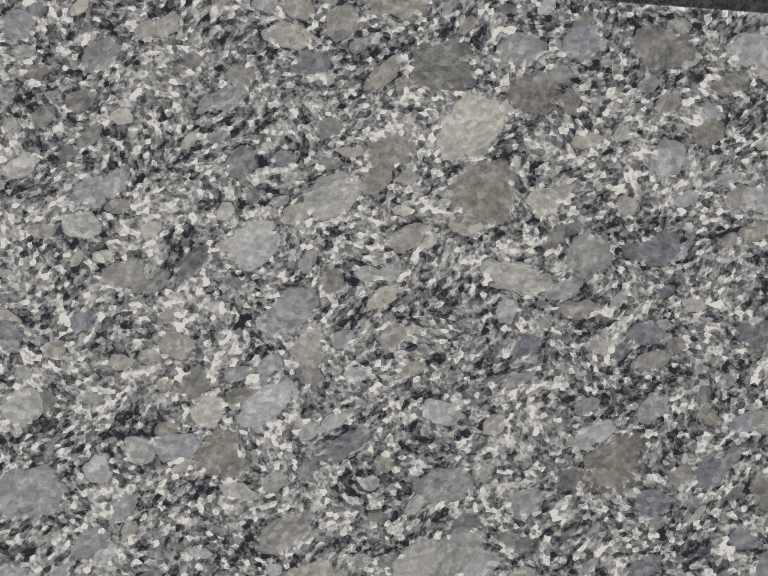
A WebGL 1 fragment shader for this texture:

```glsl
precision highp float;
// Grey granite slab: a salt-and-pepper matrix of soft cellular grains, clumped
// along a tilted grain direction, with larger pale and smoky crystals set in it.
// Grains are blended Voronoi tones; crystals are jittered, ragged ellipses.
uniform vec2 u_resolution;

// Values to tune (lengths are fractions of the canvas height)
const vec3 DARK_GREY = vec3(0.30, 0.30, 0.31);
const vec3 PALE_GREY = vec3(0.70, 0.69, 0.67);
const vec3 SHADOW = vec3(0.17, 0.17, 0.17);
const float GRAIN_TILT = 0.38;
const float MATRIX_TONE = 0.515;
const float FINE_CONTRAST = 0.36;
const float MICA_DEPTH = 0.17;
const float CRYSTAL_TONE = 0.54;
const float CRYSTAL_RANGE = 0.22;
const float LARGE_SPACING = 0.13;
const float SMALL_SPACING = 0.066;

vec2 hash2(vec2 p) {
  vec3 q = fract(p.xyx * vec3(0.1031, 0.1030, 0.0973));
  q += dot(q, q.yzx + 33.33);
  return fract((q.xx + q.yz) * q.zy);
}

mat2 rotation(float a) {
  return mat2(cos(a), -sin(a), sin(a), cos(a));
}

// Cellular noise: random tone per grain, blended across the grain borders
float grains(vec2 p, float sharpness) {
  vec2 cell = floor(p);
  float sum = 0.0;
  float weight = 0.0;
  for (int j = -1; j <= 1; j++) {
    for (int i = -1; i <= 1; i++) {
      vec2 id = cell + vec2(float(i), float(j));
      vec2 offset = id + hash2(id + 71.0) - p;
      float w = exp(-sharpness * dot(offset, offset));
      sum += w * hash2(id + 213.0).x;
      weight += w;
    }
  }
  return sum / weight;
}

// Scattered crystals: x = coverage, y = tone, z = tint, w = dark rim
vec4 crystals(vec2 p, float spacing, float seed, float chance, float ragged) {
  vec2 cell = floor(p / spacing);
  vec4 result = vec4(0.0);
  for (int j = -1; j <= 1; j++) {
    for (int i = -1; i <= 1; i++) {
      vec2 id = cell + vec2(float(i), float(j));
      vec2 place = hash2(id + seed);
      vec2 form = hash2(id + seed + 37.0);
      vec2 look = hash2(id + seed + 91.0);
      float present = step(hash2(id + seed + 153.0).x, chance);
      vec2 local = p - (id + 0.5 + 0.6 * (place - 0.5)) * spacing;
      local = rotation((form.y - 0.5) * 1.1) * local;
      float halfLength = spacing * mix(0.24, 0.50, form.x * form.x);
      local /= halfLength * vec2(1.0, mix(0.45, 0.8, look.y));
      vec2 a = abs(local);
      float facet = max(a.x * 0.9 + a.y * 0.5, a.y);
      float d = mix(length(local), facet, 0.6) + ragged;
      float cover = present * smoothstep(1.09, 0.93, d);
      float rim = present * smoothstep(1.4, 1.05, d);
      if (cover > result.x) result.xyz = vec3(cover, look.x, place.y - 0.5);
      result.w = max(result.w, rim);
    }
  }
  return result;
}

void main() {
  vec2 p = gl_FragCoord.xy / u_resolution.y;
  vec2 warp = 0.006 * sin(p.yx * vec2(31.0, 27.0) + 2.0 * sin(p * 13.0));
  vec2 q = rotation(GRAIN_TILT) * (p + warp) + 5.0;

  // Matrix: four grain sizes, with dark mica gathered in clumps
  float fine = grains(q * vec2(98.0, 118.0), 14.0);
  float tiny = grains(q * 205.0 + 17.0, 12.0);
  float medium = grains(q * vec2(46.0, 62.0) + 31.0, 11.0);
  float clump = grains(q * vec2(15.0, 29.0) + 53.0, 6.0);
  float matrix = MATRIX_TONE + FINE_CONTRAST * (fine - 0.5)
    + 0.24 * (tiny - 0.5) + 0.18 * (medium - 0.5) + 0.14 * (clump - 0.5);
  float flake = grains(q * vec2(72.0, 105.0) + 87.0, 14.0);
  matrix -= MICA_DEPTH * smoothstep(0.62, 0.85, flake + 0.4 * (0.5 - clump));
  matrix += 0.11 * smoothstep(0.74, 0.92, fine);

  // Crystals: the large ones lie over the small ones
  float ragged = 0.34 * (medium - 0.5) + 0.22 * (fine - 0.5);
  vec4 small = crystals(q, SMALL_SPACING, 11.0, 0.66, ragged);
  vec4 large = crystals(q, LARGE_SPACING, 47.0, 0.62, ragged);
  vec3 crystal = mix(small.xyz, large.xyz, large.x);
  float cover = max(small.x, large.x);
  float rim = max(small.w, large.w) * (1.0 - cover);
  float cleavage = sin(q.x * 160.0 + q.y * 420.0 + 9.0 * medium);
  float body = CRYSTAL_TONE + CRYSTAL_RANGE * (crystal.y - 0.5)
    + 0.28 * (matrix - MATRIX_TONE) + 0.008 * cleavage;
  float tone = mix(matrix - 0.04 * rim, body, cover);

  // Broad, uneven daylight
  tone += 0.012 * sin(p.x * 3.1 + 0.6) + 0.01 * sin(p.y * 5.0 - p.x * 2.0);
  tone = clamp(tone, 0.17, 0.83);
  vec3 color = mix(DARK_GREY, PALE_GREY, (tone - 0.30) / 0.40);
  color += cover * crystal.z * vec3(0.03, 0.012, -0.03);

  // Slab edge in the upper right corner
  float edge = p.y - 1.0 + 0.077 * (p.x - 1.02);
  color += 0.08 * smoothstep(-0.008, 0.0, edge);
  color = mix(color, SHADOW + 0.12 * tiny, smoothstep(-0.001, 0.003, edge));
  gl_FragColor = vec4(color, 1.0);
}
```
